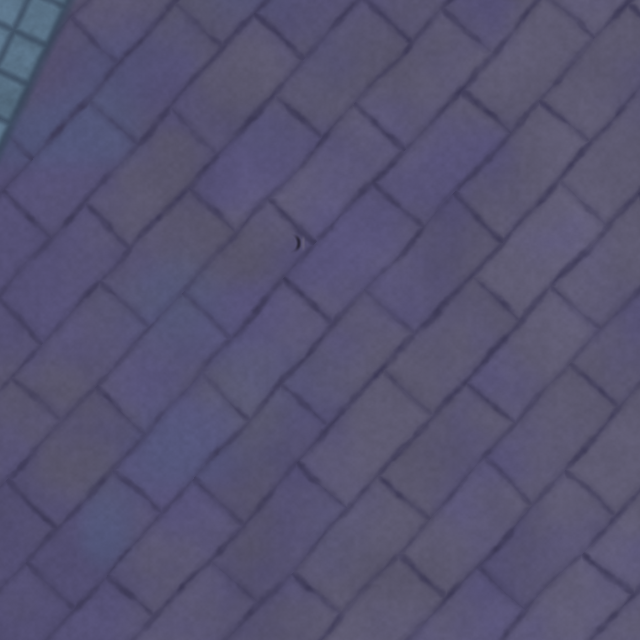
This texture is drawn by a WebGL 2 fragment shader. Its source:

```glsl
#version 300 es
precision highp float;

uniform vec2 u_resolution;
out vec4 outColor;

const vec2 BRICK = vec2(0.2012, 0.1048);
const float BRICK_ANGLE = 0.829;
const vec3 VIOLET = vec3(0.340, 0.323, 0.472);
const vec3 GREY = vec3(0.362, 0.349, 0.440);
const vec3 JOINT = vec3(0.240, 0.228, 0.342);
const vec3 STAIN = vec3(0.315, 0.365, 0.500);
const vec3 TEAL = vec3(0.360, 0.455, 0.540);
const vec3 TEAL_JOINT = vec3(0.225, 0.280, 0.360);

float hash(vec2 p) {
  return fract(sin(dot(p, vec2(127.1, 311.7))) * 43758.5453);
}

float noise(vec2 p) {
  vec2 cell = floor(p);
  vec2 f = fract(p);
  f = f * f * (3.0 - 2.0 * f);
  float low = mix(hash(cell), hash(cell + vec2(1.0, 0.0)), f.x);
  float high = mix(hash(cell + vec2(0.0, 1.0)), hash(cell + 1.0), f.x);
  return mix(low, high, f.y);
}

float fbm(vec2 p) {
  float sum = 0.0;
  float weight = 0.5;
  for (int i = 0; i < 4; i++) {
    sum += weight * noise(p);
    p = p * 2.03 + 17.3;
    weight *= 0.5;
  }
  return sum / 0.9375;
}

// Distance to the nearest cell edge on each axis
vec2 edgeDistance(vec2 cellPos, vec2 size) {
  vec2 f = fract(cellPos);
  return min(f, 1.0 - f) * size;
}

float softLine(float d, float halfWidth) {
  return 1.0 - smoothstep(0.0, halfWidth, d);
}

// Blurred joint with a ragged, speckled core
float wornLine(float d, vec2 p) {
  float wear = smoothstep(0.25, 0.75, fbm(p * 15.0));
  float ragged = max(d + 0.009 * (fbm(p * 55.0) - 0.5), 0.0);
  float core = softLine(ragged, mix(0.006, 0.009, wear));
  float speckle = mix(0.45, 1.1, noise(p * 85.0 + 11.0));
  float halo = softLine(d, 0.015);
  return mix(0.2, 0.72, wear) * core * speckle + 0.25 * halo;
}

vec3 brickField(vec2 p) {
  // Rotated rows with alternating end joints
  vec2 along = vec2(cos(BRICK_ANGLE), sin(BRICK_ANGLE));
  vec2 q = vec2(dot(p, along), dot(p, vec2(along.y, -along.x)));
  q += 0.010 * (vec2(noise(p * 13.0), noise(p * 13.0 + 40.0)) - 0.5);
  vec2 cellPos = q / BRICK + vec2(0.0, 0.5);
  float row = floor(cellPos.y);
  cellPos.x -= mix(0.57, 0.935, mod(row, 2.0));
  vec2 id = floor(cellPos);

  // Violet and grey clouds, greyer to the right
  float cloud = fbm(p * 8.0 + 8.0) + 0.2 * (hash(id) - 0.5) + 0.3 * (p.x - 0.5);
  vec3 color = mix(VIOLET, GREY, smoothstep(0.2, 0.8, cloud));
  color *= 0.97 + 0.05 * hash(id + 9.0);
  color *= 0.92 + 0.14 * fbm(p * 10.0 + 31.0);
  color *= 0.97 + 0.06 * p.x;

  // Bluish stains, denser to the left
  float stain = smoothstep(0.55, 0.9, noise(p * 8.0 + 3.7));
  color = mix(color, STAIN, 0.5 * stain * smoothstep(0.65, 0.1, p.x));

  vec2 d = edgeDistance(cellPos, BRICK);
  float joint = max(wornLine(d.x, p + 3.0), wornLine(d.y, p));
  return mix(color, JOINT, min(joint, 1.0));
}

vec3 borderTiles(vec2 q) {
  vec2 size = vec2(0.067, 0.060);
  vec2 cellPos = (q - vec2(0.044, 0.0)) / size;
  vec2 d = edgeDistance(cellPos, size);
  vec3 color = TEAL * (0.82 + 0.16 * hash(floor(cellPos)) + 0.2 * fbm(q * 40.0));
  return mix(color, TEAL_JOINT, 0.7 * softLine(min(d.x, d.y), 0.010));
}

// Chipped corner: a dark crescent with a pale sliver beside it
vec3 addChip(vec3 color, vec2 q) {
  float arc = abs(length(q + vec2(0.016, 0.0)) - 0.018);
  float span = smoothstep(0.016, 0.004, abs(q.y)) * step(-0.01, q.x);
  color = mix(color, vec3(0.12, 0.11, 0.16), 0.8 * span * softLine(arc, 0.005));
  float sliver = softLine(abs(q.x - 0.009), 0.004) * smoothstep(0.014, 0.004, abs(q.y));
  return mix(color, vec3(0.43, 0.41, 0.49), 0.6 * sliver);
}

void main() {
  vec2 p = gl_FragCoord.xy / min(u_resolution.x, u_resolution.y);
  vec3 color = addChip(brickField(p), p - vec2(0.465, 0.62));

  // Slanted border in the upper left corner
  vec2 edge = normalize(vec2(0.11, 0.234));
  vec2 fromEdge = p - vec2(0.0, 0.766);
  vec2 q = vec2(dot(fromEdge, edge), dot(fromEdge, vec2(-edge.y, edge.x)));
  color = mix(color, borderTiles(q), smoothstep(-0.002, 0.004, q.y));
  color = mix(color, TEAL_JOINT, 0.7 * softLine(abs(q.y), 0.014));

  // Fine surface grain
  color *= 0.95 + 0.10 * fbm(p * 120.0);
  outColor = vec4(color, 1.0);
}
```
